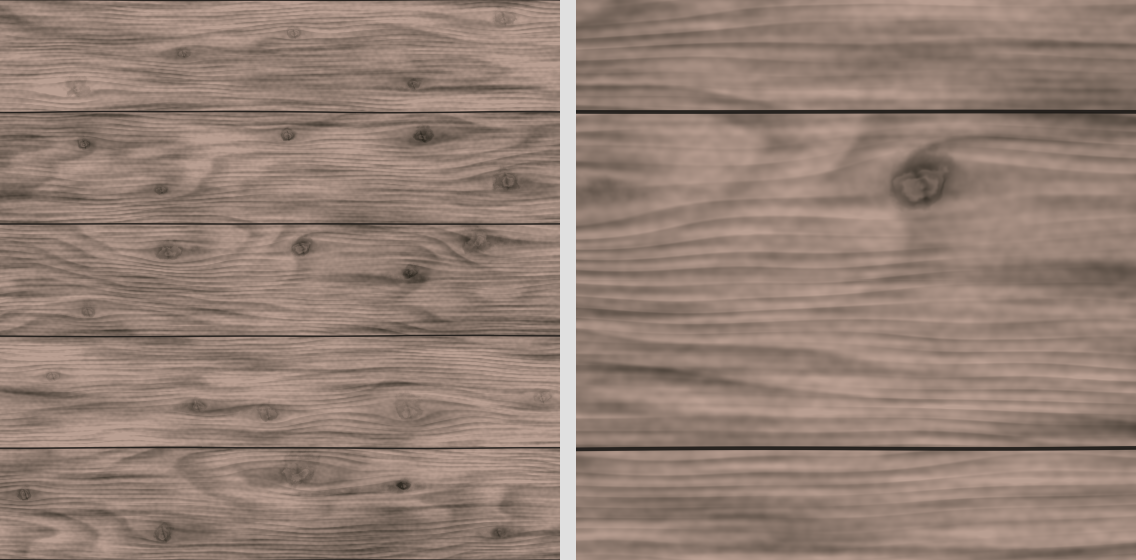
Left: the whole. Right: its middle third, enlarged.
A Shadertoy shader for this texture:

```glsl
// Five weathered horizontal planks with dark joints, each with its own tone and knots.
// Grain is drawn as contours of a stretched coordinate that flows around the knots;
// gradient noise adds fibres, stains and worn stretches.

vec2 hash2(vec2 p) {
    return fract(sin(vec2(dot(p, vec2(127.1, 311.7)), dot(p, vec2(269.5, 183.3)))) * 43758.5);
}

float gradDot(vec2 cell, vec2 offset) {
    float angle = 6.2832 * hash2(cell).x;
    return dot(vec2(cos(angle), sin(angle)), offset);
}

float gradientNoise(vec2 p) {
    vec2 i = floor(p), f = fract(p);
    vec2 u = f * f * f * (f * (f * 6.0 - 15.0) + 10.0);
    vec2 e = vec2(1.0, 0.0);
    return mix(mix(gradDot(i, f), gradDot(i + e.xy, f - e.xy), u.x),
               mix(gradDot(i + e.yx, f - e.yx), gradDot(i + e.xx, f - e.xx), u.x), u.y);
}

float fbm(vec2 p) {
    float sum = 0.0, amp = 1.0;
    for (int i = 0; i < 4; i++) {
        sum += amp * gradientNoise(p);
        p = p * 2.03 + 19.7;
        amp *= 0.55;
    }
    return sum;
}

// Slow rise into dark latewood, then a sharp edge; fades out where too fine to resolve.
float growthLine(float ring) {
    float w = fract(ring);
    float line = smoothstep(0.2, 0.8, w) * (1.0 - smoothstep(0.8, 1.0, w));
    return mix(line, 0.4, smoothstep(0.35, 0.9, fwidth(ring)));
}

void mainImage(out vec4 fragColor, in vec2 fragCoord) {
    vec2 uv = fragCoord / iResolution.xy;

    // Plank space: x runs 0..5, y runs 0..1 across one plank
    float y = uv.y * 5.0;
    y += 0.012 * gradientNoise(vec2(uv.x * 4.0, floor(y + 0.5) + 0.4));
    float row = floor(y);
    vec2 p = vec2(uv.x * 5.0, y - row);
    vec2 shift = vec2(row * 17.3, row * 41.7);
    float light = cos((row - 1.0) * 2.0944);

    // Knots: bend the grain and collect their shading
    float grain = p.y, knotShade = 0.0, knotMask = 0.0;
    float rough = fbm(p * 8.0 + shift);
    for (int i = 0; i < 5; i++) {
        vec2 id = vec2(float(i) + 3.0, row + 11.0);
        vec2 place = hash2(id), look = hash2(id + 57.0);
        vec2 d = p - vec2(float(i) + 0.15 + 0.7 * place.x, 0.15 + 0.7 * place.y);
        d.x = mod(d.x + 2.5, 5.0) - 2.5;
        float r = mix(0.04, 0.125, look.x * look.x);
        float bend = r * r * 2.0;
        grain -= d.y * bend / (bend + 0.15 * d.x * d.x + d.y * d.y);

        float e = length(d * vec2(0.8, 1.0)) / r + 0.7 * rough;
        float inside = 1.0 - smoothstep(0.7, 1.2, e);
        float rim = exp(-pow((e - 0.9 - 0.3 * d.y / r) * 3.5, 2.0));
        float rings = 0.5 + 0.5 * cos(e * 12.0);
        float crack = exp(-pow((d.x + 0.3 * d.y + 0.3 * r * rough) / r * 6.0, 2.0)) * inside;
        vec2 smear = d * vec2(0.33, 1.0) / r;
        float halo = exp(-dot(smear, smear) * 0.5) * (1.0 + 1.2 * rough);
        float core = inside * mix(0.05, 0.3, look.y);
        knotShade += mix(0.5, 1.0, look.y)
            * (0.26 * halo + core + 0.12 * inside * rings + 0.2 * rim + 0.18 * crack);
        knotMask = max(knotMask, inside);
    }

    // Growth figure: broad pointed contours and narrow, nearly straight streaks
    vec2 g = vec2(p.x, grain) + shift;
    float flow = gradientNoise(g * vec2(0.5, 1.8));
    float ripple = gradientNoise(g * vec2(1.6, 6.0));
    float broad = growthLine(grain * 5.0 + (3.6 - 2.0 * light) * flow + 0.6 * ripple);
    float narrow = growthLine(grain * 25.0 + 2.6 * flow + 1.0 * ripple);
    float worn = smoothstep(-0.35, 0.4, fbm(g * vec2(0.9, 2.6) + 8.0));
    float figure = 0.25 * broad * (1.0 - 0.7 * worn) + 0.20 * narrow * mix(0.15, 1.0, worn);

    // Fibres, dark streaks, stains and fine speckle
    float fibre = gradientNoise(g * vec2(1.2, 36.0)) + 0.6 * gradientNoise(g * vec2(4.0, 45.0) + 5.0);
    float streak = gradientNoise(g * vec2(0.7, 13.0) + 70.0);
    float stain = fbm(g * vec2(0.55, 2.0) + 31.0);
    float patches = gradientNoise(p * vec2(0.8, 1.3) + shift + 12.0);
    float speckle = gradientNoise((p + shift) * vec2(24.0, 34.0));
    float tone = 0.91 + 0.055 * light + 0.27 * stain + 0.16 * patches;
    tone += 0.07 * rough + 0.09 * speckle;
    tone += (0.19 * fibre - figure) * (1.0 - 0.8 * knotMask);
    tone -= 0.30 * smoothstep(0.15, 0.55, streak + 0.15 * rough);
    tone -= knotShade;

    // Joints between planks, with a faint shaded edge
    float edge = min(p.y, 1.0 - p.y);
    float aa = 5.0 / iResolution.y;
    tone -= 0.12 * exp(-edge * 30.0);
    float joint = 1.0 - smoothstep(0.005 - 0.5 * aa, 0.005 + 0.9 * aa, edge);

    vec3 wood = mix(vec3(0.18, 0.16, 0.13), vec3(0.70, 0.60, 0.55), clamp(tone, 0.03, 1.05));
    fragColor = vec4(mix(wood, vec3(0.11, 0.10, 0.09), 0.9 * joint), 1.0);
}
```
